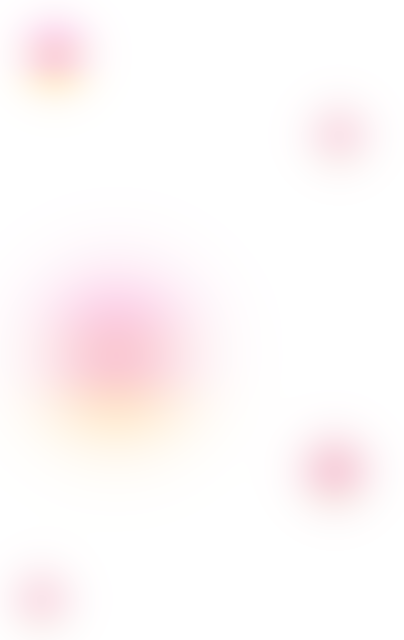
Reproduce this background procedurally as a Shadertoy shader.

```glsl
// Light absorbed by a soft round glow; warmth tilts it from rose to apricot downwards
vec3 glow(vec2 p, vec2 center, float radius, float strength, float warmth) {
    vec2 d = (p - center) / radius;
    vec3 rose = mix(vec3(0.03, 0.17, 0.13), vec3(0.02, 0.21, 0.17), warmth);
    vec3 orchid = mix(rose, vec3(0.02, 0.27, 0.13), warmth);
    vec3 apricot = mix(vec3(0.04, 0.15, 0.15), vec3(0.0, 0.14, 0.34), warmth);

    vec3 tint = mix(rose, orchid, smoothstep(0.0, 1.0, d.y));
    tint = mix(tint, apricot, smoothstep(0.0, 1.1, -d.y));
    return tint * strength * exp(-dot(d, d));
}

void mainImage(out vec4 fragColor, in vec2 fragCoord) {
    vec2 p = fragCoord / iResolution.y;
    vec3 color = vec3(1.0);

    // Large two-tone glow and its small companion
    color -= glow(p, vec2(0.182, 0.442), 0.120, 1.0, 1.0);
    color -= glow(p, vec2(0.086, 0.911), 0.057, 0.8, 1.0);

    // Plain rose glows
    color -= glow(p, vec2(0.530, 0.788), 0.056, 0.6, 0.0);
    color -= glow(p, vec2(0.523, 0.264), 0.060, 1.0, 0.0);
    color -= glow(p, vec2(0.065, 0.063), 0.056, 0.6, 0.0);

    fragColor = vec4(color, 1.0);
}
```
